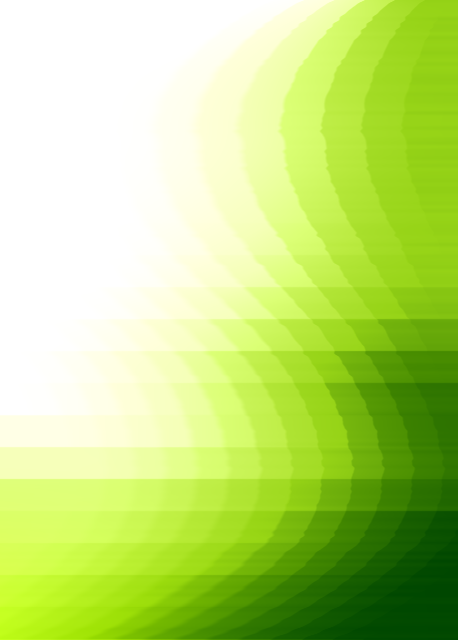
Give the GLSL for this background, as a Shadertoy shader.

```glsl
float hash(float n) {
    n = fract(n * 0.1031);
    n *= n + 33.33;
    return fract(n * (n + n));
}

float noise(float v) {
    float f = fract(v);
    return mix(hash(floor(v)), hash(floor(v) + 1.0), f * f * (3.0 - 2.0 * f));
}

// Staircase whose risers take up the last part of each step
float softFloor(float v, float riser) {
    return floor(v) + smoothstep(1.0 - riser, 1.0, fract(v));
}

float topBend(float t) {
    return pow(1.0 - min(t / 0.2, 1.0), 2.0);
}

// Horizontal position of the curved band edges at depth t
float bandCurve(float t) {
    float low = max(t - 0.75, 0.0);
    return 0.708 + 0.15 * topBend(t) + 0.33 * smoothstep(0.2, 0.75, t) - 6.0 * low * low;
}

// Tone from 0 (white) to 1 (deep green)
float toneAt(float x, float t) {
    float left = 0.44 * smoothstep(0.62, 0.8, t) + 0.1 * smoothstep(0.8, 1.0, t);
    float right = 0.72 + 0.19 * smoothstep(0.42, 0.65, t) + 0.09 * smoothstep(0.73, 0.85, t);
    float start = 0.27 + 0.33 * topBend(t) - 0.22 * smoothstep(0.38, 0.6, t)
                + 0.13 * smoothstep(0.63, 0.72, t) - 0.4 * smoothstep(0.76, 1.0, t);
    float end = 0.95 + 0.1 * smoothstep(0.55, 0.75, t) - 0.2 * smoothstep(0.85, 1.0, t);
    return mix(left, right, smoothstep(start, end, x));
}

vec3 limeRamp(float tone) {
    vec3 stops[8] = vec3[8](
        vec3(1.0, 1.0, 1.0), vec3(1.0, 1.0, 0.86),
        vec3(0.96, 1.0, 0.72), vec3(0.86, 1.0, 0.46),
        vec3(0.73, 0.92, 0.25), vec3(0.59, 0.83, 0.09),
        vec3(0.28, 0.55, 0.0), vec3(0.0, 0.28, 0.0));
    float s = clamp(tone, 0.0, 1.0) * 7.0;
    int i = min(int(s), 6);
    return mix(stops[i], stops[i + 1], s - float(i));
}

void mainImage(out vec4 fragColor, in vec2 fragCoord) {
    vec2 uv = fragCoord / iResolution.xy;
    float x = uv.x;
    float t = 1.0 - uv.y;

    // Horizontal rows that fade in below the upper third
    float rowT = (softFloor(t * 20.0, 0.06) + 0.5) / 20.0;
    float steppedT = mix(t, rowT, smoothstep(0.25, 0.6, t));

    // Curved vertical bands with slightly ragged edges
    float width = mix(0.088, 0.066, smoothstep(0.3, 0.6, t)) * (1.0 - 0.25 * topBend(t));
    float ragged = 0.006 * (noise(t * 190.0) - 0.5) + 0.008 * (noise(t * 45.0) - 0.5);
    float band = (x + ragged - bandCurve(t)) / width;
    float riser = mix(0.5, 0.08, smoothstep(0.3, 0.7, x));
    float bandX = bandCurve(steppedT) + (softFloor(band, riser) + 0.5) * width;

    float tone = toneAt(mix(x, bandX, 0.75), steppedT);

    // Fine horizontal grain in the green areas
    tone += 0.012 * (noise(t * 170.0 + 40.0) - 0.5) * smoothstep(0.3, 0.6, tone);
    vec3 color = limeRamp(tone);

    // Vivid lime glow in the lower left
    float glow = smoothstep(0.7, 1.0, t) * pow(1.0 - x, 2.0);
    color += vec3(0.05, 0.09, -0.12) * glow;

    fragColor = vec4(clamp(color, 0.0, 1.0), 1.0);
}
```
